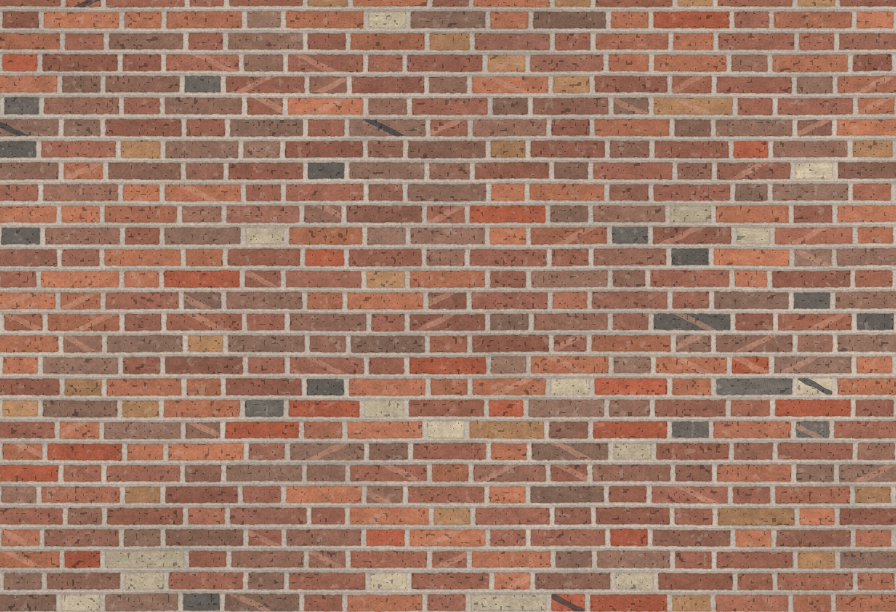
Give the GLSL for this texture, as a Shadertoy shader.

```glsl
// Weathered brick wall in Flemish bond: headers and stretchers alternate along
// each course, and each header sits centred on the stretcher below.
// Joints come from formulas with hashed jitter; noise roughens edges and tones.

// Lengths are fractions of the canvas height
const float COURSE = 0.03527;       // height of one course with its bed joint
const float PERIOD = 0.1994;        // header + stretcher + two joints
const float FIRST_COURSE = -0.0024; // lower edge of the bottom course
const float HEADER_HALF = 0.171;    // half a header, in periods
const float JOINT_JITTER = 0.034;   // in periods
const vec2  JOINT_WIDTH = vec2(0.0085, 0.0074);
const float CORNER = 0.0022;
const float ROUGHNESS = 0.0026;

const vec3 MORTAR = vec3(0.73, 0.675, 0.62);
const vec3 RED    = vec3(0.57, 0.375, 0.31);
const vec3 ORANGE = vec3(0.68, 0.44, 0.335);
const vec3 BROWN  = vec3(0.53, 0.41, 0.35);
const vec3 VIVID  = vec3(0.65, 0.36, 0.27);
const vec3 CREAM  = vec3(0.73, 0.67, 0.57);
const vec3 SLATE  = vec3(0.40, 0.375, 0.35);
const vec3 OCHRE  = vec3(0.70, 0.52, 0.36);
const vec3 SMEAR  = vec3(0.74, 0.55, 0.46);
const vec3 SOOT   = vec3(0.25, 0.25, 0.26);

float hash(vec2 p) {
    return fract(sin(dot(p, vec2(127.1, 311.7))) * 43758.5);
}

float noise(vec2 p) {
    vec2 i = floor(p), f = fract(p);
    f = f * f * (3.0 - 2.0 * f);
    return mix(mix(hash(i), hash(i + vec2(1, 0)), f.x),
               mix(hash(i + vec2(0, 1)), hash(i + vec2(1, 1)), f.x), f.y);
}

float fbm(vec2 p) {
    float sum = 0.0, amp = 0.5;
    for (int i = 0; i < 3; i++) {
        sum += amp * noise(p);
        p = p * 2.03 + 17.3;
        amp *= 0.5;
    }
    return sum / 0.875;
}

// Position of upright joint k, in periods; even k is the left side of a header
float jointAt(float k, float row) {
    float side = mod(k, 2.0) * 2.0 - 1.0;
    float jitter = hash(vec2(k + 31.0, row + 7.0)) - 0.5;
    return floor(k * 0.5) + side * HEADER_HALF + jitter * JOINT_JITTER;
}

float roundedBox(vec2 p, vec2 halfSize, float r) {
    vec2 d = abs(p) - halfSize + r;
    return length(max(d, 0.0)) + min(max(d.x, d.y), 0.0) - r;
}

// Base tone of one brick; odd tones are mostly found on headers
vec3 brickTone(vec2 id, bool header) {
    float pick = hash(id + 3.7), odd = hash(id + 19.1);
    vec3 tone = mix(RED, BROWN, smoothstep(0.50, 0.85, pick));
    tone = mix(tone, ORANGE, smoothstep(0.42, 0.12, pick));
    if (pick > 0.93) tone = VIVID;
    float scale = header ? 1.0 : 0.2;
    if (odd < 0.27 * scale) tone = mix(BROWN, OCHRE, 0.7);
    if (odd < 0.19 * scale) tone = SLATE;
    if (odd < 0.09 * scale) tone = CREAM;
    return tone * (0.93 + 0.14 * hash(id + 41.3));
}

void mainImage(out vec4 fragColor, in vec2 fragCoord) {
    float pixel = 1.0 / iResolution.y;
    vec2 p = (fragCoord - vec2(0.5 * iResolution.x, 0.0)) * pixel;

    // Gently wavering courses
    vec2 q = p + 0.0022 * (vec2(noise(p * 9.0), noise(p * 7.0 + 40.0)) - 0.5);
    float level = (q.y - FIRST_COURSE) / COURSE;
    float row = floor(level);
    float x = q.x / PERIOD + 0.5 * mod(row, 2.0);
    x += 0.035 * (hash(vec2(row, 5.0)) - 0.5);

    // Find the two joints that enclose this point
    float cell = floor(x + 0.5), k = 2.0 * cell - 1.0;
    if (x > jointAt(k + 1.0, row)) k += 1.0;
    if (x > jointAt(2.0 * cell + 1.0, row)) k += 1.0;
    float left = jointAt(k, row), right = jointAt(k + 1.0, row);
    bool header = mod(k, 2.0) < 0.5;
    vec2 id = vec2(k, row);

    // Brick outline with chipped edges
    vec2 local = vec2((x - 0.5 * (left + right)) * PERIOD, (fract(level) - 0.5) * COURSE);
    vec2 halfSize = 0.5 * (vec2((right - left) * PERIOD, COURSE) - JOINT_WIDTH);
    halfSize.y -= 0.0008 * hash(id + 8.2);
    float d = roundedBox(local, halfSize, CORNER) + ROUGHNESS * (fbm(p * 170.0) - 0.5);
    float edge = 0.7 * pixel + 0.0004;
    float brick = 1.0 - smoothstep(-edge, edge, d);

    // Brick face: tone, diagonal firing smears, mottling, pits
    vec3 face = brickTone(id, header);
    vec2 unit = local / halfSize;
    float lean = hash(id + 2.9) < 0.5 ? -1.0 : 1.0;
    float slant = local.x / COURSE + lean * unit.y * 0.75 + 1.4 * (hash(id + 6.1) - 0.5);
    float band = 1.0 - smoothstep(0.22, 0.34, abs(slant + 0.3 * (fbm(p * 60.0) - 0.5)));
    float mark = hash(id + 53.7);
    if (mark < 0.14) face = mix(face, SMEAR, 0.55 * band);
    else if (mark < 0.17) face = mix(face, SOOT, 0.75 * band);
    float grain = noise(p * 420.0) - 0.5;
    face *= 1.0 + 0.20 * (fbm(p * vec2(70.0, 100.0)) - 0.5) + 0.13 * grain;
    face = mix(face, MORTAR, 0.3 * smoothstep(0.66, 0.82, fbm(p * 95.0 + 60.0)));
    face *= 1.0 - 0.28 * smoothstep(0.78, 0.92, noise(p * 230.0 + 9.0));
    face *= 1.0 - 0.10 * smoothstep(-0.003, 0.0, d);

    // Mortar: sandy, stained in broad patches, shaded just below bricks
    vec3 mortar = MORTAR * (0.95 + 0.14 * (fbm(p * 14.0) - 0.5) + 0.14 * grain);
    mortar *= 1.0 + 0.06 * smoothstep(0.0, 0.003, d);
    mortar *= 1.0 - 0.10 * smoothstep(0.8, 1.0, unit.y);

    vec3 color = mix(mortar, face, brick) * (0.97 + 0.07 * noise(p * 3.0 + 20.0));
    fragColor = vec4(clamp(color, 0.0, 1.0), 1.0);
}
```
